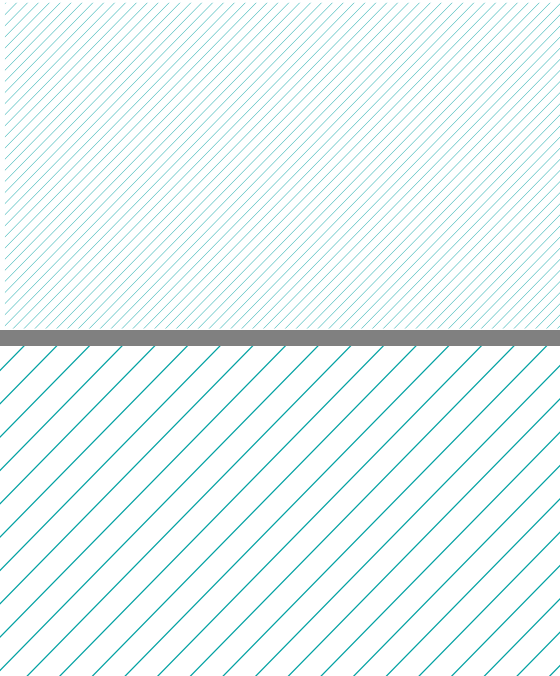
Top, the full canvas; bottom, a detail of the centre.
Reproduce this pattern procedurally as a Shadertoy shader.

```glsl
#define REPEATS vec2(51.44, 29.70)      // stripes across and down the canvas
#define PHASE 0.78                      // stripe offset, in repeats
#define LINE_WIDTH 0.00126              // in canvas heights
#define MARGIN_LOW vec2(0.0088, 0.0044) // blank left and bottom, canvas fraction
#define MARGIN_TOP 0.0084               // blank top, canvas fraction
#define INK vec3(0.0, 0.63, 0.635)
#define PAPER vec3(1.0)

// Integral of a unit tent filter
float tentIntegral(float x) {
    x = clamp(x, -1.0, 1.0);
    return 0.5 + x - 0.5 * x * abs(x);
}

// Filtered coverage of a line, given the distance to its centre
float lineCoverage(float dist, float width, float radius) {
    return tentIntegral((dist + 0.5 * width) / radius)
         - tentIntegral((dist - 0.5 * width) / radius);
}

// Rising diagonal stripes, with uv running from 0 to 1 over the canvas
float diagonalStripes(vec2 uv, float aspect, float pixel) {
    float stripe = dot(vec2(uv.x, 1.0 - uv.y), REPEATS) - PHASE;
    float density = length(REPEATS / vec2(aspect, 1.0));
    float dist = (fract(stripe + 0.5) - 0.5) / density;
    return lineCoverage(dist, LINE_WIDTH, 0.7071 * pixel);
}

// Drawn area: clipped left, bottom and top, open on the right
float frameMask(vec2 uv) {
    vec2 low = (uv - MARGIN_LOW) * iResolution.xy;
    float top = (1.0 - MARGIN_TOP - uv.y) * iResolution.y;
    return clamp(min(min(low.x, low.y), top) + 0.5, 0.0, 1.0);
}

void mainImage(out vec4 fragColor, in vec2 fragCoord) {
    vec2 uv = fragCoord / iResolution.xy;
    float aspect = iResolution.x / iResolution.y;
    float ink = diagonalStripes(uv, aspect, 1.0 / iResolution.y) * frameMask(uv);
    fragColor = vec4(mix(PAPER, INK, ink), 1.0);
}
```
